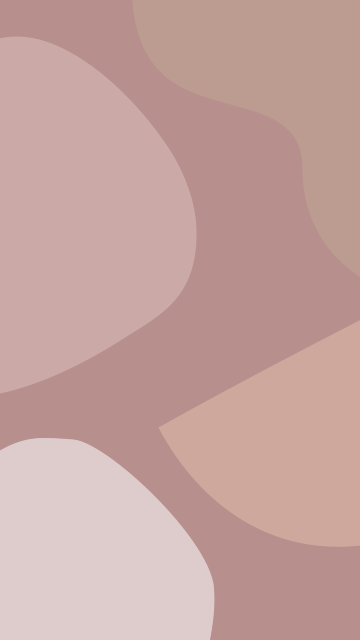
Reproduce this background procedurally as a Shadertoy shader.

```glsl
// Flat, muted organic shapes drifting in from the edges of a dusty rose field.
// Each outline is a closed path of cubic curves, walked in short chords to get
// a signed distance, which gives a smooth edge at any resolution.

#define HEIGHT 177.78   // canvas height when the width is 100 units
#define STEPS 28        // chords per curve
#define SOFTNESS 0.6    // half width of an edge, in output samples
#define ROSE  vec3(0.718, 0.565, 0.557)
#define BLUSH vec3(0.796, 0.663, 0.651)
#define TAUPE vec3(0.737, 0.608, 0.569)
#define PEACH vec3(0.806, 0.653, 0.616)
#define PALE  vec3(0.868, 0.800, 0.798)

// An outline under construction, as seen from one sample point
struct Path {
    vec2 point;   // where the distance is measured
    vec2 start;
    vec2 pen;
    float dist2;  // squared distance to the nearest chord
    float side;   // +1 outside, -1 inside
};

Path moveTo(vec2 point, vec2 start) {
    return Path(point, start, start, 1e9, 1.0);
}

void lineTo(inout Path path, vec2 end) {
    vec2 edge = end - path.pen;
    vec2 rel = path.point - path.pen;
    vec2 off = rel - edge * clamp(dot(rel, edge) / max(dot(edge, edge), 1e-6), 0.0, 1.0);
    path.dist2 = min(path.dist2, dot(off, off));

    // Even-odd rule: flip at each crossing of a ray towards +x
    bool spans = (path.pen.y > path.point.y) != (end.y > path.point.y);
    if (spans && rel.x < edge.x * rel.y / edge.y) path.side = -path.side;
    path.pen = end;
}

void curveTo(inout Path path, vec2 b, vec2 c, vec2 d) {
    vec2 a = path.pen;
    for (int i = 1; i <= STEPS; i++) {
        float t = float(i) / float(STEPS), s = 1.0 - t;
        lineTo(path, s*s*s*a + 3.0*s*s*t*b + 3.0*s*t*t*c + t*t*t*d);
    }
}

// Closes the outline and returns its signed distance, negative inside
float closePath(Path path) {
    lineTo(path, path.start);
    return path.side * sqrt(path.dist2);
}

float leftBlob(vec2 p) {
    Path path = moveTo(p, vec2(-4.6, 165.3));
    curveTo(path, vec2(-1.9, 167.1), vec2(2.3, 167.8), vec2(5.8, 167.6));
    curveTo(path, vec2(20.8, 166.9), vec2(38.2, 150.5), vec2(47.9, 135.0));
    curveTo(path, vec2(52.3, 127.5), vec2(54.6, 120.1), vec2(54.6, 113.0));
    curveTo(path, vec2(54.6, 94.4), vec2(44.0, 90.0), vec2(33.3, 83.1));
    curveTo(path, vec2(22.7, 76.4), vec2(9.3, 69.7), vec2(-4.6, 67.6));
    return closePath(path);
}

float cornerWave(vec2 p) {
    Path path = moveTo(p, vec2(36.6, 182.4));
    curveTo(path, vec2(36.6, 170.8), vec2(39.4, 161.1), vec2(47.5, 155.3));
    curveTo(path, vec2(53.2, 151.2), vec2(62.0, 149.5), vec2(69.4, 147.2));
    curveTo(path, vec2(79.9, 144.2), vec2(84.0, 139.1), vec2(84.0, 131.5));
    curveTo(path, vec2(84.0, 117.1), vec2(90.3, 105.6), vec2(104.6, 98.1));
    lineTo(path, vec2(104.6, 182.4));
    return closePath(path);
}

float rightFan(vec2 p) {
    Path path = moveTo(p, vec2(44.0, 59.0));
    curveTo(path, vec2(62.5, 69.4), vec2(83.3, 80.3), vec2(104.6, 91.2));
    lineTo(path, vec2(104.6, 26.9));
    curveTo(path, vec2(101.2, 26.2), vec2(97.2, 25.9), vec2(93.8, 25.9));
    curveTo(path, vec2(71.8, 25.9), vec2(54.4, 39.4), vec2(44.0, 59.0));
    return closePath(path);
}

float lowerPebble(vec2 p) {
    Path path = moveTo(p, vec2(-4.6, 50.0));
    curveTo(path, vec2(0.0, 52.5), vec2(4.6, 56.3), vec2(12.7, 56.1));
    curveTo(path, vec2(15.3, 56.1), vec2(17.8, 55.9), vec2(20.4, 55.7));
    curveTo(path, vec2(29.6, 54.9), vec2(56.7, 29.6), vec2(59.3, 15.7));
    curveTo(path, vec2(60.0, 10.0), vec2(59.3, 4.2), vec2(57.4, -4.6));
    lineTo(path, vec2(-4.6, -4.6));
    return closePath(path);
}

void mainImage(out vec4 fragColor, in vec2 fragCoord) {
    float unit = HEIGHT / iResolution.y;
    vec2 p = fragCoord * unit;
    float blur = SOFTNESS * unit;

    // Lay the flat shapes over the field
    vec3 color = ROSE;
    color = mix(color, TAUPE, smoothstep(blur, -blur, cornerWave(p)));
    color = mix(color, BLUSH, smoothstep(blur, -blur, leftBlob(p)));
    color = mix(color, PEACH, smoothstep(blur, -blur, rightFan(p)));
    color = mix(color, PALE, smoothstep(blur, -blur, lowerPebble(p)));
    fragColor = vec4(color, 1.0);
}
```
